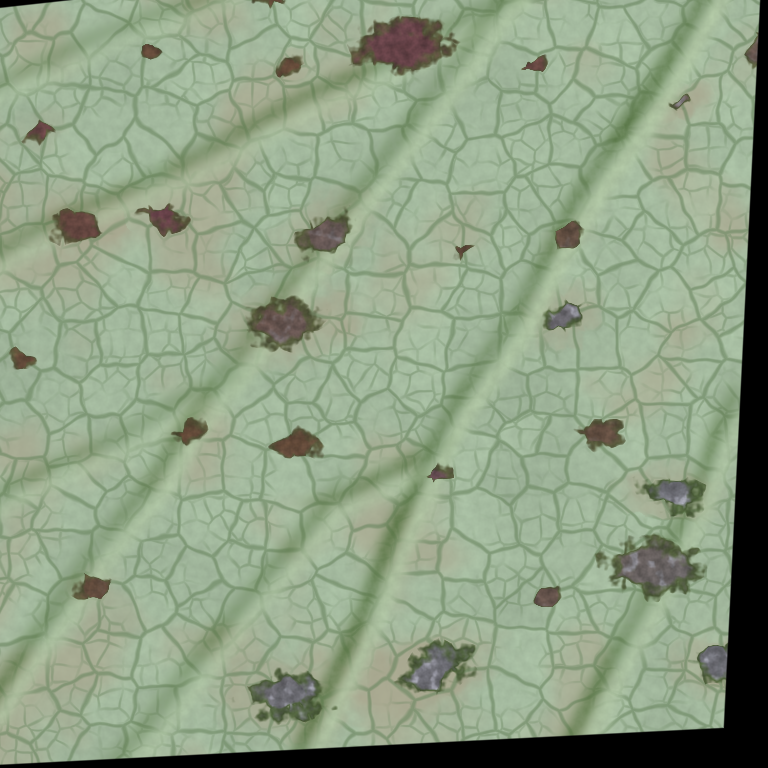
A Shadertoy shader for this texture:

```glsl
#define LEAF_GREEN vec3(0.648, 0.735, 0.628)
#define RIDGE_GREEN vec3(0.69, 0.775, 0.64)
#define NET_GREEN vec3(0.42, 0.53, 0.38)
#define SHADOW_GREEN vec3(0.31, 0.43, 0.23)
#define TAN vec3(0.66, 0.63, 0.54)
#define RUST vec3(0.36, 0.25, 0.19)
#define MAROON vec3(0.38, 0.22, 0.26)
#define SLATE vec3(0.53, 0.53, 0.58)
#define COARSE_CELLS 17.0
#define FINE_CELLS 37.0
#define SPOT_CELLS 6.2
#define VEINS 11

// Main and side veins as segments, strongest first
const vec4 veins[VEINS] = vec4[](
    vec4(0.94, 1.00, 0.72, 0.63), vec4(0.72, 0.63, 0.573, 0.39),
    vec4(0.573, 0.39, 0.42, 0.02), vec4(0.68, 1.00, 0.48, 0.73),
    vec4(0.48, 0.73, 0.00, 0.07), vec4(0.97, 0.45, 0.77, 0.03),
    vec4(0.573, 0.39, 0.44, 0.335), vec4(0.44, 0.335, 0.17, 0.00),
    vec4(0.67, 0.98, 0.00, 0.65), vec4(0.30, 0.48, 0.00, 0.335),
    vec4(0.30, 1.00, 0.00, 0.87));

vec2 hash2(vec2 p) {
    vec3 q = fract(p.xyx * vec3(0.1031, 0.1030, 0.0973));
    q += dot(q, q.yzx + 33.33);
    return fract((q.xx + q.yz) * q.zy);
}

float corner(vec2 cell, vec2 offset) {
    float angle = 6.2832 * hash2(cell).x;
    return dot(vec2(cos(angle), sin(angle)), offset);
}

float gradientNoise(vec2 p) {
    vec2 i = floor(p), f = p - i, e = vec2(1, 0);
    vec2 u = f * f * f * (f * (f * 6.0 - 15.0) + 10.0);
    return mix(mix(corner(i, f), corner(i + e, f - e), u.x),
               mix(corner(i + e.yx, f - e.yx), corner(i + 1.0, f - 1.0), u.x), u.y);
}

float fbm(vec2 p) {
    return gradientNoise(p) + 0.5 * gradientNoise(p * 2.1 + 7.3) + 0.25 * gradientNoise(p * 4.3 + 3.1);
}

// Voronoi areole: x is the distance to the border, yz the centre
vec3 areole(vec2 p) {
    vec2 cell = floor(p), nearest = vec2(8);
    for (int y = -1; y <= 1; y++)
    for (int x = -1; x <= 1; x++) {
        vec2 c = cell + vec2(x, y);
        vec2 r = c + 0.1 + 0.8 * hash2(c) - p;
        if (dot(r, r) < dot(nearest, nearest)) nearest = r;
    }
    float border = 8.0;
    for (int y = -2; y <= 2; y++)
    for (int x = -2; x <= 2; x++) {
        vec2 c = cell + vec2(x, y);
        vec2 r = c + 0.1 + 0.8 * hash2(c) - p, gap = r - nearest;
        if (dot(gap, gap) > 1e-4)
            border = min(border, dot(0.5 * (nearest + r), normalize(gap)));
    }
    return vec3(border, p + nearest);
}

// Pale ridge in x, dark groove on its upper left in y
vec2 mainVeins(vec2 p) {
    vec2 result = vec2(0);
    for (int i = 0; i < VEINS; i++) {
        vec2 a = veins[i].xy, d = veins[i].zw - a, r = p - a;
        float away = length(r - d * clamp(dot(r, d) / dot(d, d), 0.0, 1.0));
        float side = dot(r, normalize(vec2(d.y, -d.x)));
        float ridge = away / 0.013, groove = (side - 0.022) / 0.014, past = (away - abs(side)) / 0.02;
        float strength = mix(1.0, 0.45, float(i) / float(VEINS - 1));
        result = max(result, strength * exp(-vec2(ridge * ridge, groove * groove + past * past)));
    }
    return result;
}

// Nearest blemish: x is the relative distance, yz its random tint
vec3 blemish(vec2 p) {
    vec3 result = vec3(8, 0, 0);
    vec2 cell = floor(p * SPOT_CELLS);
    for (int y = -1; y <= 1; y++)
    for (int x = -1; x <= 1; x++) {
        vec2 c = cell + vec2(x, y), h = hash2(c + 41.0), tint = hash2(c + 83.0);
        if (tint.x < 0.2) continue;
        vec2 r = p - (c + 0.15 + 0.7 * hash2(c + 17.0)) / SPOT_CELLS;
        float angle = 0.25 + 0.7 * (h.y - 0.5), size = 0.010 + 0.030 * h.x * h.x;
        r = mat2(cos(angle), -sin(angle), sin(angle), cos(angle)) * r;
        float d = length(r / (size * vec2(1.5, 0.85)));
        if (d < result.x) result = vec3(d, tint);
    }
    return result;
}

void mainImage(out vec4 fragColor, in vec2 fragCoord) {
    vec2 uv = fragCoord / iResolution.xy;
    vec2 p = uv + 0.012 * vec2(gradientNoise(uv * 6.0), gradientNoise(uv * 6.0 + 31.0));
    vec2 crinkled = p + 0.005 * vec2(gradientNoise(uv * 45.0), gradientNoise(uv * 45.0 + 9.0));
    float broad = fbm(uv * 5.0 + 12.0), grain = fbm(uv * 75.0);

    vec3 coarse = areole(crinkled * COARSE_CELLS), fine = areole(crinkled * FINE_CELLS + 5.0);
    vec2 vein = mainVeins(p);

    // Spots follow the small areoles, giving them angular borders
    vec2 snapped = mix(crinkled, (fine.yz - 5.0) / FINE_CELLS, 0.55 * smoothstep(0.0, 0.15, fine.x));
    vec3 spot = blemish(snapped);
    float spotEdge = spot.x + 0.5 * fbm(uv * 38.0);

    // Leaf tissue with tan discoloured patches
    vec3 color = LEAF_GREEN * (1.0 + 0.07 * broad + 0.05 * grain);
    color *= 0.97 + 0.05 * hash2(floor(coarse.yz * 64.0)).x;
    float patches = smoothstep(-0.05, 0.5, broad + 0.22 - 0.45 * uv.x - 0.1 * uv.y);
    float halo = smoothstep(2.6, 0.9, spotEdge) * smoothstep(0.2, 0.8, spot.z);
    color = mix(color, TAN, clamp(0.6 * patches + 0.5 * halo, 0.0, 0.75));

    // Fine network, then ridges and grooves
    float coarseLine = smoothstep(0.0042, 0.0006, coarse.x / COARSE_CELLS);
    float fineLine = smoothstep(0.0030, 0.0004, fine.x / FINE_CELLS) * smoothstep(-0.35, 0.35, fbm(uv * 14.0));
    float net = max(0.62 * coarseLine, 0.45 * fineLine) * (1.0 - 0.8 * vein.x);
    color = mix(color, NET_GREEN, net);
    color = mix(color, RIDGE_GREEN * (1.0 + 0.06 * grain), 0.85 * vein.x);
    color = mix(color, SHADOW_GREEN, vein.y * (0.6 + 0.5 * broad + 0.2 * grain) * (1.0 - 0.6 * vein.x));

    // Rusty blemishes at upper left, slate ones at lower right
    float slateShare = smoothstep(0.25, 0.75, 0.4 + 0.5 * (uv.x - uv.y) + 0.5 * (spot.z - 0.5));
    vec3 core = mix(mix(RUST, MAROON, smoothstep(0.55, 0.9, spot.y)), SLATE * 0.75, slateShare);
    core = mix(core, SLATE * 1.15, slateShare * smoothstep(0.0, 0.5, fbm(uv * 42.0 + 3.0)));
    vec3 rim = mix(SHADOW_GREEN * 0.8, RUST, 0.5 - 0.4 * slateShare);
    vec3 spotColor = mix(core, rim, smoothstep(0.55, 0.95, spotEdge)) * (1.0 + 0.3 * grain);
    color = mix(color, spotColor, 0.92 * smoothstep(1.12, 0.88, spotEdge));

    // Slanted black surround
    float inside = min(0.940 + 0.05 * uv.y - uv.x, uv.y - 0.004 - 0.051 * uv.x);
    inside = min(inside, 0.99 + 0.11 * uv.x - uv.y);
    fragColor = vec4(color * smoothstep(-0.001, 0.0015, inside), 1.0);
}
```
